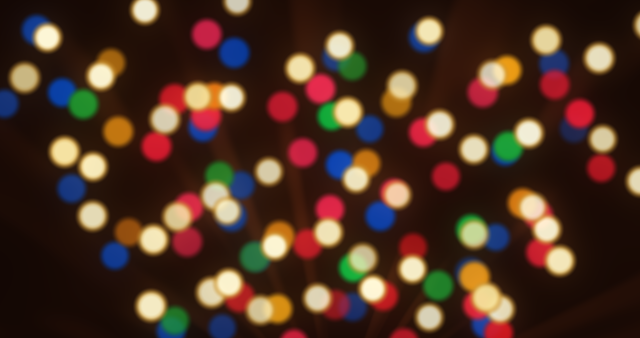
A WebGL 2 fragment shader for this background:

```glsl
#version 300 es
precision highp float;
// Defocused festive lights: soft coloured discs over a dark brown, faintly branched night.

#define LIGHTS 122
#define RADIUS 0.043
#define SOFTNESS 0.012
#define JITTER 0.13
#define GLOW 0.075
#define BRANCH_GAIN 0.55
#define SEED 17.0

uniform vec2 u_resolution;
out vec4 fragColor;

const vec3 NIGHT = vec3(0.055, 0.020, 0.012);
const vec3 BARK = vec3(0.165, 0.068, 0.027);

// Sine-free hashes
float hash12(vec2 p) {
    vec3 q = fract(p.xyx * 0.1031);
    q += dot(q, q.yzx + 33.33);
    return fract((q.x + q.y) * q.z);
}

vec4 hash41(float n) {
    vec4 q = fract(n * vec4(0.1031, 0.1030, 0.0973, 0.1099));
    q += dot(q, q.wzxy + 33.33);
    return fract((q.xxyz + q.yzzw) * q.zywx);
}

float valueNoise(vec2 p) {
    vec2 cell = floor(p);
    vec2 f = fract(p);
    f = f * f * (3.0 - 2.0 * f);
    float low = mix(hash12(cell), hash12(cell + vec2(1, 0)), f.x);
    float high = mix(hash12(cell + vec2(0, 1)), hash12(cell + vec2(1, 1)), f.x);
    return mix(low, high, f.y);
}

// Dim branches fanning out from below the canvas
vec3 backdrop(vec2 p, float aspect) {
    vec2 fromRoot = p - vec2(0.52 * aspect, -0.25);
    float angle = atan(fromRoot.x, fromRoot.y);
    float branches = valueNoise(vec2(angle * 13.0 + 40.0, length(fromRoot) * 2.5));
    float haze = valueNoise(p * 4.5 + 20.0);
    vec2 fromCentre = (p - vec2(0.53 * aspect, 0.52)) / vec2(0.62 * aspect, 0.75);
    float warmth = exp(-1.3 * dot(fromCentre, fromCentre));
    float streak = smoothstep(0.5, 0.95, branches) * BRANCH_GAIN;
    return mix(NIGHT, BARK, warmth * (0.55 + 0.5 * haze)) + BARK * streak * (0.25 + 0.75 * warmth);
}

// Bulb family chosen by rank, so that cream lights lie on top
void bulbColour(float rank, vec4 rnd, out vec3 core, out vec3 rim, out float opacity) {
    opacity = mix(0.5, 0.97, sqrt(rnd.z));
    if (rank < 0.20) {
        core = mix(vec3(0.08, 0.20, 0.48), vec3(0.01, 0.27, 0.76), rnd.w);
        rim = core * 0.85;
    } else if (rank < 0.43) {
        core = mix(vec3(0.83, 0.07, 0.10), vec3(0.98, 0.16, 0.36), rnd.w);
        rim = core * 0.85;
    } else if (rank < 0.51) {
        core = mix(vec3(0.16, 0.50, 0.14), vec3(0.03, 0.71, 0.24), rnd.w);
        rim = core * 0.85;
    } else if (rank < 0.60) {
        core = mix(vec3(0.84, 0.37, 0.06), vec3(0.98, 0.68, 0.08), rnd.w);
        rim = core * 0.85;
    } else {
        core = mix(vec3(0.95, 0.85, 0.53), vec3(1.0, 0.99, 0.90), sqrt(rnd.w));
        rim = vec3(0.83, 0.62, 0.23);
        opacity = mix(0.72, 1.0, sqrt(rnd.z));
    }
}

// Even sequence with jitter, narrowing towards the bottom
vec2 bulbPosition(float index, float rank, vec2 jitter, float aspect) {
    vec2 home = fract(index * vec2(0.75488, 0.56984) + 0.5);
    home += (jitter - 0.5) * JITTER * vec2(1.0 / aspect, 1.0);
    float spread = mix(0.66, 1.04, smoothstep(0.1, 0.6, home.y));
    if (rank > 0.20 && rank < 0.60) {
        spread *= 0.82;
        home.y *= 0.86;
    }
    home.x = 0.53 + (home.x - 0.5) * spread;
    return home * vec2(aspect, 1.0);
}

void main() {
    float aspect = u_resolution.x / u_resolution.y;
    vec2 p = gl_FragCoord.xy / u_resolution.y;
    vec3 colour = backdrop(p, aspect);

    for (int i = 0; i < LIGHTS; i++) {
        float index = float(i);
        float rank = (index + 0.5) / float(LIGHTS);
        vec4 rnd = hash41(index + SEED);
        vec3 core, rim;
        float opacity;
        bulbColour(rank, rnd, core, rim, opacity);

        float d = distance(p, bulbPosition(index, rank, rnd.xy, aspect));
        float radius = RADIUS * mix(0.94, 1.06, rnd.x);
        float disc = 1.0 - smoothstep(radius - SOFTNESS, radius + SOFTNESS, d);
        float centre = 1.0 - smoothstep(radius * 0.55, radius * 1.08, d);
        float halo = exp(-d * d / (GLOW * GLOW)) * 0.07;

        colour += rim * halo * opacity * (1.0 - disc);
        colour = mix(colour, mix(rim, core, centre), disc * opacity);
    }
    fragColor = vec4(min(colour, 1.0), 1.0);
}
```
